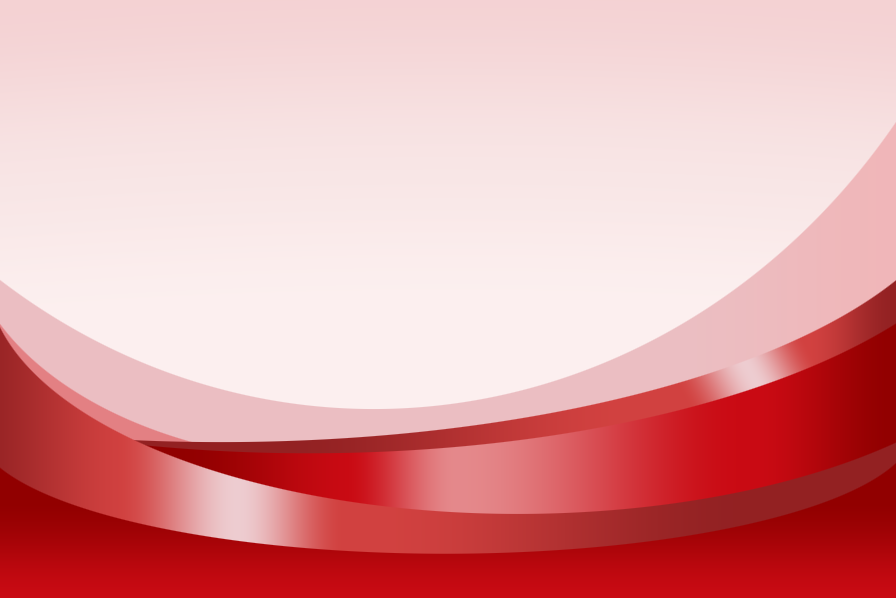
A Shadertoy shader for this background:

```glsl
// Glossy red ribbons sweeping under a pale pink sky.
// Every edge is the lower arc of an ellipse; layers are painted back to front,
// and each ribbon is shaded by smooth colour ramps running along its length.

// Height of an elliptical bowl: centre x, lowest y, half width, depth.
float bowl(float x, float centre, float low, float halfWidth, float depth) {
    float t = (x - centre) / halfWidth;
    return low + depth * (1.0 - sqrt(max(1.0 - t * t, 0.0)));
}

// Paint a colour below an edge, smoothed over one pixel.
void paintBelow(inout vec3 canvas, vec3 colour, float edge, float y) {
    float d = edge - y;
    canvas = mix(canvas, colour, clamp(0.5 + d / fwidth(d), 0.0, 1.0));
}

// Triangular streak of light with soft shoulders.
float streak(float x, float centre, float left, float right) {
    float d = x - centre;
    return 1.0 - smoothstep(0.0, 1.0, d < 0.0 ? -d / left : d / right);
}

void mainImage(out vec4 fragColor, in vec2 fragCoord) {
    vec2 uv = fragCoord / iResolution.xy;
    float x = uv.x, y = uv.y;

    vec3 maroon = vec3(0.575, 0.13, 0.135);
    vec3 coral = vec3(0.82, 0.255, 0.25);
    vec3 shine = vec3(0.93, 0.80, 0.815);
    vec3 crimson = vec3(0.79, 0.04, 0.075);
    vec3 darkRed = vec3(0.57, 0.0, 0.0);

    // Sky: slightly bowed vertical gradient
    float sky = y + 0.12 * (x - 0.5) * (x - 0.5);
    vec3 col = mix(vec3(0.987, 0.938, 0.937), vec3(0.972, 0.898, 0.898),
                   smoothstep(0.48, 0.76, sky));
    col = mix(col, vec3(0.955, 0.822, 0.828), smoothstep(0.70, 1.03, sky));

    // Pink bowl and the rosy sliver on its left
    vec3 pink = mix(vec3(0.922, 0.745, 0.76), vec3(0.94, 0.715, 0.725),
                    smoothstep(0.75, 1.0, x));
    paintBelow(col, pink, bowl(x, 0.417, 0.316, 0.729, 1.201), y);
    paintBelow(col, vec3(0.89, 0.50, 0.515),
               bowl(min(x, 0.39), 0.39, 0.2256, 0.43, 0.402), y);

    // Upper ribbon with a slanted highlight
    vec3 upper = mix(maroon, coral, smoothstep(0.32, 0.70, x));
    upper = mix(upper, maroon, smoothstep(0.90, 1.0, x));
    upper = mix(upper, shine, streak(x + 0.35 * (y - 0.37), 0.84, 0.09, 0.08));
    paintBelow(col, upper, bowl(x, 0.247, 0.2607, 0.833, 0.4727), y);

    // Central band: dark ends, bright middle
    vec3 band = mix(darkRed, crimson, smoothstep(0.20, 0.40, x));
    band = mix(band, darkRed, smoothstep(0.84, 1.0, x));
    band = mix(band, vec3(0.895, 0.535, 0.545), streak(x, 0.51, 0.125, 0.32));
    paintBelow(col, band, bowl(x, 0.345, 0.242, 0.781, 0.4766), y);

    // Lower ribbon
    vec3 lower = mix(maroon, coral, smoothstep(-0.04, 0.15, x));
    lower = mix(lower, maroon, smoothstep(0.42, 0.83, x));
    lower = mix(lower, shine, streak(x, 0.265, 0.135, 0.12));
    paintBelow(col, lower, bowl(x, 0.578, 0.1406, 0.5925, 0.400), y);

    // Base: brightens towards the bottom edge
    vec3 base = mix(crimson, darkRed, smoothstep(-0.01, 0.17, y));
    paintBelow(col, base, bowl(x, 0.497, 0.074, 0.523, 0.209), y);

    fragColor = vec4(col, 1.0);
}
```
